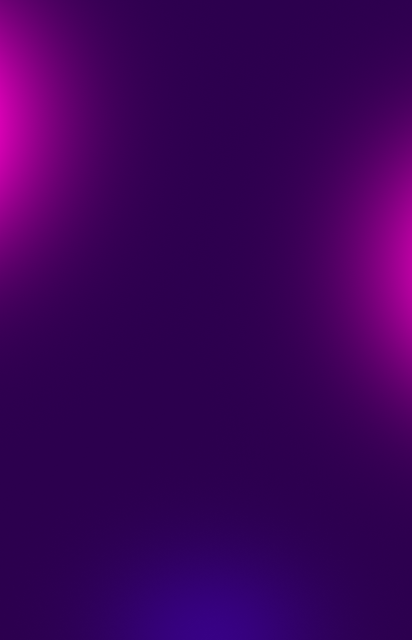
Write a WebGL 2 fragment shader that draws this background.

```glsl
#version 300 es
precision highp float;
// Deep violet backdrop lit by two magenta glows centred beyond the side edges
// and a faint indigo glow rising from the bottom. Each glow is a Gaussian
// falloff added to the base colour; lengths are in canvas widths.
uniform vec2 u_resolution;
out vec4 fragColor;

// Gaussian falloff: 1 at the centre, 1/e at the given radii.
float glow(vec2 p, vec2 centre, vec2 radii) {
    vec2 d = (p - centre) / radii;
    return exp(-dot(d, d));
}

// Sine hash, used to dither away colour banding.
float hash(vec2 p) {
    return fract(sin(dot(p, vec2(127.1, 311.7))) * 43758.5453);
}

void main() {
    vec2 p = gl_FragCoord.xy / u_resolution.x;
    float height = u_resolution.y / u_resolution.x;

    vec3 violet = vec3(0.172, 0.0, 0.305);
    vec3 magenta = vec3(1.0, 0.0, 0.59);
    vec3 indigo = vec3(0.045, 0.005, 0.215);

    // Side glows, upper left and middle right
    float left = 1.18 * glow(p, vec2(-0.24, 0.805 * height), vec2(0.32));
    float right = 1.08 * glow(p, vec2(1.26, 0.583 * height), vec2(0.32));

    // Low glow on the bottom edge
    float low = glow(p, vec2(0.51, 0.0), vec2(0.25, 0.21));

    vec3 colour = violet + magenta * (left + right) + indigo * low;
    colour += (hash(gl_FragCoord.xy) - 0.5) / 255.0;
    fragColor = vec4(clamp(colour, 0.0, 1.0), 1.0);
}
```
